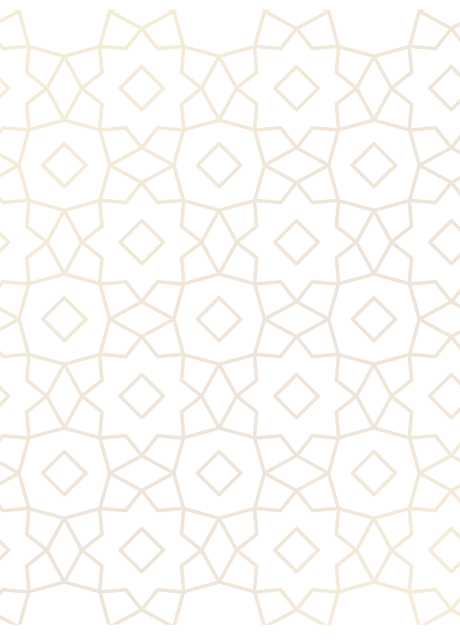
This pattern is drawn by a Shadertoy shader. Its source:

```glsl
// Pale cream lattice of octagons, kites and small diamonds on white.
#define CELL vec2(0.2419, 0.2406)      // repeat size, in canvas heights
#define CENTER vec2(0.3424, 0.5013)    // middle octagon, in canvas heights
#define LINE_WIDTH 0.0232              // in cells
#define DIAMOND_RADIUS 0.140
#define TOP_EDGE 2.010                 // band limits, in cells from CENTER
#define BOTTOM_EDGE -1.985
#define PAPER vec3(1.0)
#define CREAM vec3(0.965, 0.930, 0.845)
#define BLUSH vec3(0.937, 0.894, 0.850)
#define BLUSH_POSITION 0.62            // along the diagonal from the top left

float segmentDistance(vec2 p, vec2 a, vec2 b) {
    vec2 ab = b - a;
    return length(p - a - ab * clamp(dot(p - a, ab) / dot(ab, ab), 0.0, 1.0));
}

float diamondDistance(vec2 p) {
    return segmentDistance(p, vec2(DIAMOND_RADIUS, 0.0), vec2(0.0, DIAMOND_RADIUS));
}

float latticeDistance(vec2 cell) {
    // Mirror each cell into one eighth
    vec2 row = round(cell);
    vec2 q = abs(cell - row);
    q = vec2(max(q.x, q.y), min(q.x, q.y));

    // Octagon edge and the kite beside it
    vec2 corner = vec2(0.230, 0.228);
    vec2 wing = vec2(0.397, 0.243);
    vec2 waist = vec2(0.500, 0.113);
    vec2 tip = vec2(0.293, 0.0);
    float d = segmentDistance(q, corner, tip);
    d = min(d, segmentDistance(q, corner, wing));
    d = min(d, segmentDistance(q, wing, waist));
    d = min(d, segmentDistance(q, waist, tip));

    // Diamonds; the cut octagons at the band limits stay empty
    d = min(d, diamondDistance(0.5 - q));
    if (abs(row.y) < 1.5) d = min(d, diamondDistance(q));
    return d;
}

void mainImage(out vec4 fragColor, in vec2 fragCoord) {
    vec2 cell = (fragCoord / iResolution.y - CENTER) / CELL;
    float pixel = 1.0 / (iResolution.y * CELL.y);

    // Smoothed strokes, trimmed to the band
    float ink = clamp(0.5 + (0.5 * LINE_WIDTH - latticeDistance(cell)) / pixel, 0.0, 1.0);
    ink *= clamp(0.5 + (TOP_EDGE - cell.y) / pixel, 0.0, 1.0);
    ink *= clamp(0.5 + (cell.y - BOTTOM_EDGE) / pixel, 0.0, 1.0);

    // Diagonal sheen: cream, blush, cream
    vec2 fromTopLeft = vec2(fragCoord.x, iResolution.y - fragCoord.y);
    float t = (fromTopLeft.x + fromTopLeft.y) / (iResolution.x + iResolution.y);
    float blush = min(t / BLUSH_POSITION, (1.0 - t) / (1.0 - BLUSH_POSITION));
    vec3 lineColor = mix(CREAM, BLUSH, smoothstep(0.0, 1.0, blush));

    fragColor = vec4(mix(PAPER, lineColor, ink), 1.0);
}
```
